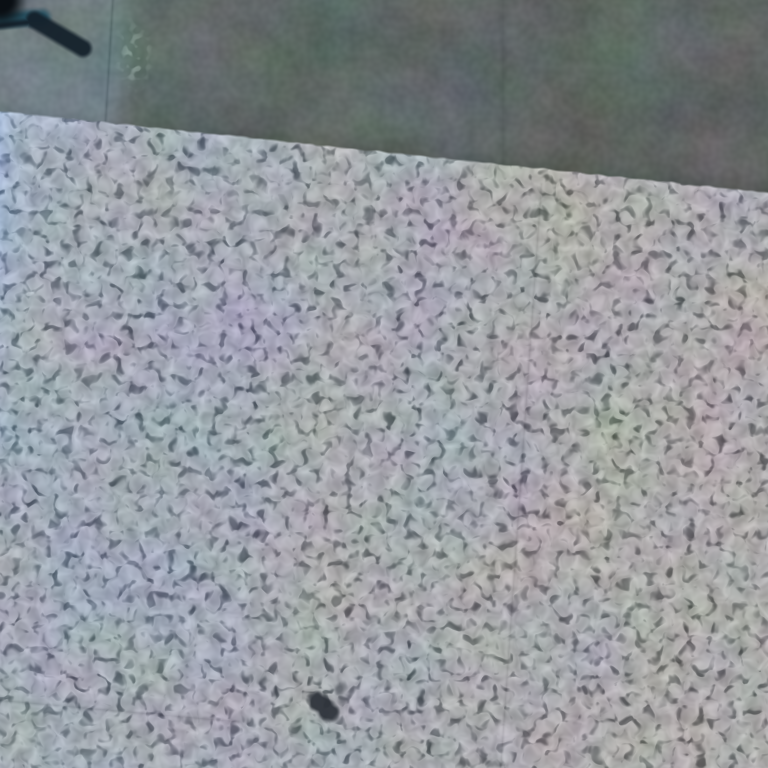
Write a WebGL 1 fragment shader that draws this texture.

```glsl
precision highp float;
// Speckled granite paving below a darker, smooth stone strip with a sloping edge.
// Warped gradient noise makes the grains; broad noise tints both stones, and
// segment distances place the joints, the dark strap and the small stain.

uniform vec2 u_resolution;

#define GRAIN_SCALE 74.0
#define GRAIN_DEPTH 0.27
#define TINT_AMOUNT 0.045
#define EDGE_LEFT 0.855
#define EDGE_SLOPE 0.106
#define GRANITE vec3(0.665, 0.672, 0.700)
#define STRIP vec3(0.375, 0.412, 0.400)
#define STRIP_BLUE vec3(0.445, 0.500, 0.525)

float hash(vec2 p) {
    vec3 q = fract(vec3(p.xyx) * 0.1031);
    q += dot(q, q.yzx + 33.33);
    return fract((q.x + q.y) * q.z);
}

float cornerSlope(vec2 cell, vec2 offset) {
    float angle = 6.2832 * hash(cell);
    return dot(vec2(cos(angle), sin(angle)), offset);
}

// Gradient noise, roughly -0.7 to 0.7
float noise(vec2 p) {
    vec2 i = floor(p), f = fract(p);
    vec2 w = f * f * f * (f * (f * 6.0 - 15.0) + 10.0);
    vec2 e = vec2(1.0, 0.0);
    return mix(mix(cornerSlope(i, f), cornerSlope(i + e.xy, f - e.xy), w.x),
               mix(cornerSlope(i + e.yx, f - e.yx), cornerSlope(i + e.xx, f - e.xx), w.x), w.y);
}

float segment(vec2 p, vec2 a, vec2 b) {
    vec2 d = b - a;
    return length(p - a - d * clamp(dot(p - a, d) / dot(d, d), 0.0, 1.0));
}

// Soft coverage of a shape from its distance
float cover(float d, float radius, float blur) {
    return 1.0 - smoothstep(radius - blur, radius + blur, d);
}

// Broad green-magenta and yellow-blue drift
vec3 tint(vec2 p) {
    float magenta = noise(p * 8.0 + 31.0) + 0.6 * noise(p * 21.0 + 7.0);
    float warm = noise(p * 6.0 + 57.0) + 0.5 * noise(p * 17.0 + 91.0);
    return magenta * vec3(0.6, -0.6, 0.5) + warm * vec3(0.6, 0.2, -0.8);
}

vec3 granite(vec2 p) {
    vec2 q = p * GRAIN_SCALE;
    q += 0.55 * vec2(noise(q * 0.8 + 11.0), noise(q * 0.8 + 43.0));
    float grain = noise(q + 100.0) + 0.35 * noise(q * 1.9 + 200.0);
    float pale = noise(q * 0.75 + 300.0) + 0.5 * noise(q * 1.7 + 400.0);
    float strength = 0.9 + 0.5 * noise(p * 14.0 + 63.0);

    vec3 col = GRANITE + 0.13 * pale + TINT_AMOUNT * tint(p);
    col -= GRAIN_DEPTH * strength * smoothstep(0.04, 0.5, grain) * vec3(1.03, 1.0, 0.98);

    // Warm light to the right, cool glow at the left edge
    col += mix(vec3(-0.018, 0.002, 0.018), vec3(0.018, 0.002, -0.025), smoothstep(0.1, 0.95, p.x));
    col += vec3(0.0, 0.05, 0.12) * exp(-p.x * 28.0) * smoothstep(0.3, 0.85, p.y);

    // Faint joints between slabs
    float joint = cover(segment(p, vec2(0.705, 0.76), vec2(0.652, 0.0)), 0.001, 0.003);
    joint += cover(segment(p, vec2(0.0, 0.088), vec2(0.31, 0.060)), 0.001, 0.003);
    col -= 0.09 * joint;

    // Small dark stain with a fainter neighbour
    float wobble = 0.004 * noise(p * 90.0);
    float stain = cover(segment(p, vec2(0.414, 0.087), vec2(0.428, 0.073)) + wobble, 0.012, 0.004);
    col = mix(col, vec3(0.17, 0.19, 0.22), 0.92 * stain);
    float fleck = cover(length(p - vec2(0.443, 0.104)) + wobble, 0.007, 0.004);
    return mix(col, vec3(0.32, 0.34, 0.37), 0.7 * fleck);
}

vec3 stoneStrip(vec2 p) {
    float seam = 0.138 + 0.06 * (p.y - 0.85);
    vec3 col = mix(STRIP_BLUE, STRIP, smoothstep(seam - 0.005, seam + 0.045, p.x));
    col += 0.055 * noise(p * 9.0 + 17.0) + 0.035 * noise(p * 35.0) + 0.03 * noise(p * 110.0);
    col += 0.9 * TINT_AMOUNT * tint(p + 4.0);
    col -= vec3(0.012, 0.022, 0.02) * smoothstep(0.58, 0.7, p.x);

    // Joints, with pale wear beside the left one
    col -= 0.10 * cover(abs(p.x - seam), 0.001, 0.003);
    col -= 0.04 * cover(abs(p.x - 0.655), 0.002, 0.006);
    float wear = cover(length((p - vec2(0.175, 0.925)) * vec2(1.0, 0.5)), 0.012, 0.02);
    col += 0.22 * wear * smoothstep(0.0, 0.4, noise(p * 95.0 + 5.0));

    // Dark strap with a teal sheen, and the shaded corner
    float sheen = cover(segment(p, vec2(-0.02, 0.974), vec2(0.055, 0.977)), 0.010, 0.006);
    col = mix(col, vec3(0.10, 0.28, 0.35), 0.85 * sheen);
    float strap = cover(segment(p, vec2(0.045, 0.974), vec2(0.108, 0.937)), 0.011, 0.004);
    strap = max(strap, cover(segment(p, vec2(-0.02, 0.964), vec2(0.045, 0.972)), 0.004, 0.004));
    col = mix(col, vec3(0.08, 0.13, 0.17), 0.95 * strap);
    return mix(col, vec3(0.04, 0.06, 0.08), cover(length(p - vec2(0.0, 1.0)), 0.028, 0.014));
}

void main() {
    vec2 p = gl_FragCoord.xy / u_resolution;
    float above = p.y - (EDGE_LEFT - EDGE_SLOPE * p.x) + 0.002 * noise(p * 60.0);
    vec3 strip = stoneStrip(p) - 0.045 * exp(-max(above, 0.0) * 75.0);
    vec3 paving = granite(p) + 0.05 * exp(min(above, 0.0) * 130.0);
    vec3 col = mix(paving, strip, smoothstep(-0.002, 0.002, above));
    gl_FragColor = vec4(clamp(col, 0.0, 1.0), 1.0);
}
```
